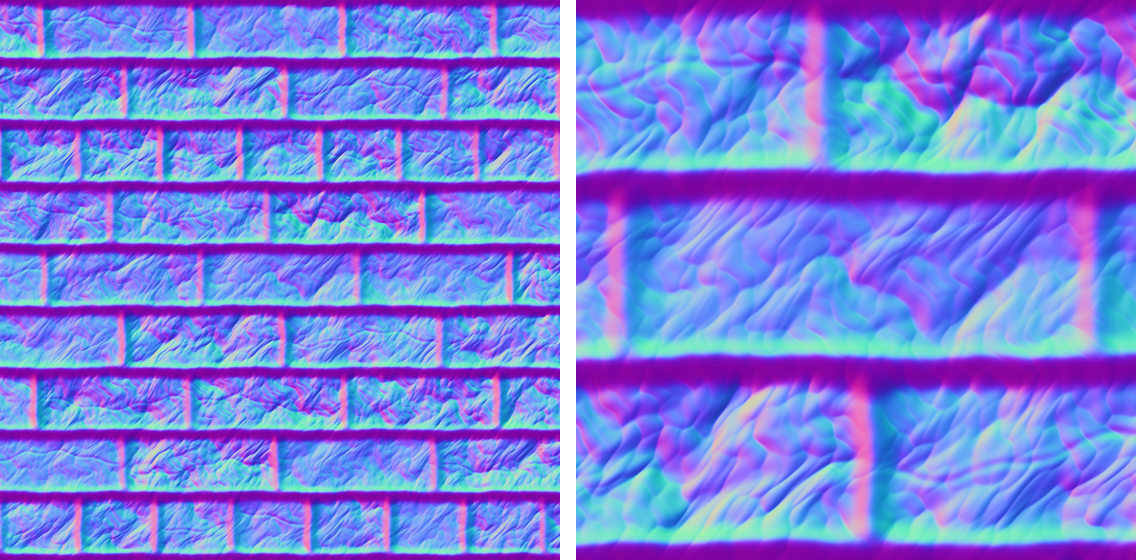
Left: the whole. Right: its middle third, enlarged.
This texture map is drawn by a Shadertoy shader. Its source:

```glsl
// Tangent-space normal map of a worn brick wall: nine courses, two of them half bricks.

const float COURSE = 0.1107;      // height of one course with its mortar
const float FIRST_LINE = -0.0045; // first mortar line, measured from the top

// Per course: position of the first joint, brick pitch
const vec2 LAYOUT[9] = vec2[9](
    vec2(0.081, 0.268), vec2(0.229, 0.286), vec2(0.147, 0.1424),
    vec2(0.202, 0.279), vec2(0.085, 0.278), vec2(0.225, 0.283),
    vec2(0.066, 0.2765), vec2(0.220, 0.278), vec2(0.143, 0.1384));

vec2 hash22(vec2 p) {
    vec3 q = fract(p.xyx * vec3(0.1031, 0.1030, 0.0973));
    q += dot(q, q.yzx + 33.33);
    return fract((q.xx + q.yz) * q.zy);
}

float bell(float x, float width) {
    x /= width;
    return exp(-x * x);
}

// Cellular noise with softened creases
float softCells(vec2 p) {
    vec2 cell = floor(p), f = fract(p);
    float sum = 0.0;
    for (int j = -1; j <= 1; j++)
    for (int i = -1; i <= 1; i++) {
        vec2 o = vec2(i, j);
        vec2 d = o + hash22(cell + o + 50.0) - f;
        sum += exp(-11.0 * dot(d, d));
    }
    return -log(sum + 0.0001) / 11.0;
}

// Layered sines that bend straight lines
vec2 ripple(vec2 p, float freq) {
    return sin(p.yx * freq + vec2(0.7, 2.1))
         + 0.5 * sin(p.yx * freq * 2.7 + p * freq + vec2(4.0, 1.3));
}

float stoneHeight(vec2 p) {
    p += 0.010 * ripple(p, 39.0) + 0.002 * ripple(p, 131.0);
    float height = 0.0, freq = 15.0, weight = 0.34;
    mat2 turn = mat2(0.8, 0.6, -0.6, 0.8);
    for (int i = 0; i < 3; i++) {
        height += softCells(p * freq * vec2(0.85, 1.2)) * weight / freq;
        p = turn * p + 0.37;
        freq *= 2.4;
        weight *= 0.85;
    }
    return height;
}

vec2 stoneSlope(vec2 p) {
    vec2 e = vec2(0.0012, 0.0);
    float h = stoneHeight(p);
    return (h - vec2(stoneHeight(p + e.xy), stoneHeight(p + e.yx))) / e.x;
}

// Signed offset to the nearest upright joint (x) and that joint's index (y)
vec2 nearestJoint(float x, float course) {
    vec2 layout_ = LAYOUT[int(mod(course, 9.0))];
    float k = round((x - layout_.x) / layout_.y);
    float joint = layout_.x + k * layout_.y;
    joint += 0.006 * (hash22(vec2(k + 9.0, course + 3.0)).x - 0.5);
    if (course == 1.0 && k == 3.0) joint -= 0.085; // short end brick
    return vec2(x - joint, k);
}

// Slopes of the bevels around mortar; d is the offset to the nearest joints
vec2 bevelSlope(vec2 d, float strength, float wear) {
    float inCourse = smoothstep(0.002, 0.015, abs(d.y));
    float besideJoint = smoothstep(0.001, 0.013, abs(d.x));
    float right = 1.8 * bell(d.x + 0.0062, 0.0062);
    float left = 1.15 * bell(d.x - 0.0065, 0.0075) + 0.2 * bell(d.x - 0.012, 0.012);
    float rounding = 0.005 * bell(d.x, 0.014) * inCourse;
    float y = d.y - sign(d.y) * rounding;
    float top = 3.6 * bell(y - 0.0062, 0.0078) + 0.3 * bell(y - 0.007, 0.018);
    float bottom = 1.75 * bell(y + 0.0075, 0.0054) + 0.4 * bell(y + 0.015, 0.014);
    return vec2((right - left) * strength * inCourse,
                bottom * wear * mix(0.35, 1.0, besideJoint) - top * mix(0.8, 1.0, besideJoint));
}

// Long thin split running along a brick
float splitSlope(vec2 p, float seed) {
    float path = 0.012 * sin(p.x * 23.0 + seed * 40.0) + 0.003 * sin(p.x * 97.0 + seed * 9.0);
    float t = p.y - path - 0.02 * (seed - 0.5);
    return 0.45 * (bell(t - 0.002, 0.0025) - bell(t + 0.002, 0.0025));
}

void mainImage(out vec4 fragColor, in vec2 fragCoord) {
    vec2 p = fragCoord / iResolution.xy;
    p.y = 1.0 - p.y;
    vec2 bent = p + 0.0011 * ripple(p, 27.0) + 0.0004 * ripple(p, 120.0);

    // Locate the course, the nearest joints and the brick
    float rowPos = (bent.y - FIRST_LINE) / COURSE;
    float course = floor(rowPos);
    vec2 joint = nearestJoint(bent.x, course);
    vec2 d = vec2(joint.x, (rowPos - round(rowPos)) * COURSE);
    vec2 brick = vec2(joint.y - step(joint.x, 0.0), course) + 11.0;
    vec2 mood = hash22(brick), lean = hash22(brick + 71.0) - 0.5;

    // Brick face: tilt, roughness and an occasional split
    float face = smoothstep(0.003, 0.016, min(abs(d.x), abs(d.y)));
    vec2 slope = stoneSlope(p) * mix(0.45, 0.65 + 0.85 * mood.x, face);
    slope += face * (vec2(-0.09, 0.15) + lean * vec2(0.12, 0.24));
    vec2 local = vec2(p.x, (fract(rowPos) - 0.5) * COURSE);
    slope.y += face * step(0.55, mood.y) * splitSlope(local, mood.x);

    // Bevels, uneven from joint to joint
    float strength = 0.6 + 0.6 * hash22(vec2(joint.y + 21.0, course + 5.0)).y;
    float wear = 0.85 + 0.2 * sin(p.x * 31.0 + course * 2.3) * sin(p.x * 13.0 + course);
    slope += bevelSlope(d, strength, wear);

    fragColor = vec4(normalize(vec3(slope, 1.0)) * 0.5 + 0.5, 1.0);
}
```
